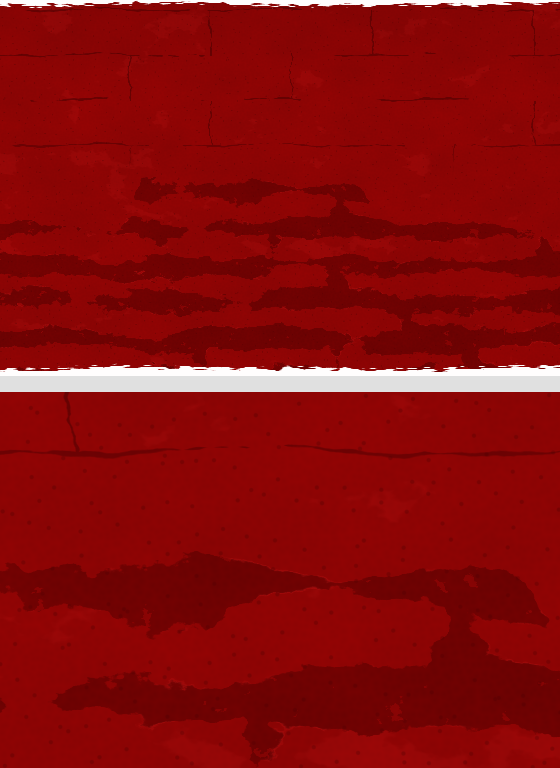
Top: the whole. Bottom: its middle third, enlarged.
Write a Shadertoy shader that draws this texture.

```glsl
const vec3 WALL_RED = vec3(0.558, 0.016, 0.016);
const vec3 PEEL_RED = vec3(0.438, 0.008, 0.008);
const vec3 CRACK_RED = vec3(0.30, 0.0, 0.005);
const vec3 PAPER = vec3(1.0, 0.992, 0.992);

vec2 hash2(vec2 p) {
    vec3 q = fract(p.xyx * vec3(0.1031, 0.1030, 0.0973));
    q += dot(q, q.yzx + 33.33);
    return fract((q.xx + q.yz) * q.zy);
}

// Distance to the nearest scattered point
float cells(vec2 p) {
    vec2 id = floor(p), f = fract(p);
    float nearest = 4.0;
    for (int y = -1; y <= 1; y++)
    for (int x = -1; x <= 1; x++) {
        vec2 o = vec2(x, y);
        vec2 d = o + hash2(id + o + 40.0) - f;
        nearest = min(nearest, dot(d, d));
    }
    return sqrt(nearest);
}

// Cellular octaves, centred near zero
float layeredCells(vec2 p) {
    float sum = 0.0, amp = 0.5;
    for (int i = 0; i < 5; i++) {
        sum += amp * (cells(p) - 0.48);
        p = p * 2.07 + vec2(5.3, 9.1);
        amp *= 0.55;
    }
    return sum;
}

float waves(float x, float seed) {
    float sum = 0.0, amp = 0.5;
    for (int i = 0; i < 5; i++) {
        sum += amp * sin(x + seed);
        x *= 1.93;
        seed = seed * 1.7 + 2.1;
        amp *= 0.6;
    }
    return sum;
}

// Staggered bricks: x = bed line distance, y = joint distance, z = joint id hash
vec3 brickLines(vec2 p, vec2 size) {
    float row = floor(p.y / size.y);
    float column = p.x / size.x + 0.5 * mod(row, 2.0);
    float bed = abs(fract(p.y / size.y + 0.5) - 0.5) * size.y;
    float joint = abs(fract(column) - 0.5) * size.x;
    return vec3(bed, joint, hash2(vec2(floor(column), row) + 7.0).x);
}

// Signed depth inside the peeled paint, positive where bare
float peelDepth(vec2 p) {
    vec2 q = p + 0.010 * vec2(waves(p.y * 30.0, 1.0), waves(p.x * 9.0, 4.0));
    vec3 lines = brickLines(q, vec2(0.36, 0.098));
    float joint = lines.y + 0.008 + 0.1 * step(lines.z, 0.4);
    float width = 0.027 + 0.105 * layeredCells(p * vec2(4.0, 8.0) + 3.0);
    width += 0.022 * layeredCells(p * vec2(28.0, 38.0));
    float hump = smoothstep(0.30, 0.40, p.x) * (1.0 - smoothstep(0.92, 1.04, p.x));
    float limit = 0.415 + 0.125 * hump + 0.02 * waves(p.x * 11.0, 2.0);
    width -= 0.11 * smoothstep(limit - 0.03, limit + 0.04, p.y);
    return width - min(lines.x, joint);
}

// Thin broken cracks along the masonry of the upper wall
float cracks(vec2 p) {
    vec2 q = p + 0.006 * vec2(waves(p.y * 45.0, 3.0), waves(p.x * 14.0, 1.0));
    vec3 lines = brickLines(q - vec2(0.13, 0.014), vec2(0.43, 0.12));
    float joint = lines.y + 0.02 * step(lines.z, 0.5);
    float thickness = 0.0011 + 0.006 * layeredCells(p * vec2(16.0, 30.0));
    float bed = lines.x + 0.008 * smoothstep(-0.02, 0.08, layeredCells(p * vec2(3.0, 7.0) + 8.0));
    float line = 1.0 - smoothstep(0.0, 0.0018, min(bed, joint) - thickness);
    return line * smoothstep(0.52, 0.64, p.y);
}

// Torn brush edge: margin is the depth inward from the canvas border
float tornEdge(vec2 p, float margin, float depth, float seed) {
    float edge = depth + 0.006 * waves(p.x * 6.0, seed) + 0.002 * waves(p.x * 70.0, seed);
    float bristles = cells(p * vec2(22.0, 190.0) + seed) - 0.48;
    return 1.0 - smoothstep(-0.0015, 0.0015, margin - edge + 0.016 * bristles);
}

void mainImage(out vec4 fragColor, in vec2 fragCoord) {
    vec2 p = fragCoord / iResolution.y;

    // Painted wall with faint mottling and a few paler stains
    float mottle = layeredCells(p * vec2(5.0, 7.0) + 17.0);
    float grain = cells(p * 150.0) - 0.48;
    vec3 color = WALL_RED * (1.0 + 0.11 * mottle + 0.04 * grain);
    float stain = smoothstep(0.10, 0.16, layeredCells(p * vec2(6.0, 9.0) + 31.0));
    color += vec3(0.035, 0.012, 0.012) * stain;
    color *= 1.0 - 0.05 * smoothstep(0.75, 1.0, p.y);
    color = mix(color, CRACK_RED, 0.6 * cracks(p));

    // Bare patches, lighter flecks and raised rims
    float depth = peelDepth(p);
    float fleck = smoothstep(0.17, 0.20, layeredCells(p * vec2(26.0, 34.0) + 11.0));
    float bare = smoothstep(-0.0012, 0.0012, depth) * (1.0 - 0.8 * fleck);
    vec3 peel = PEEL_RED * (1.0 + 0.14 * mottle + 0.06 * grain);
    color = mix(color, peel, bare);
    float rim = exp(-pow(depth / 0.0016, 2.0)) * smoothstep(0.0, 0.12, layeredCells(p * 14.0));
    color += vec3(0.09, 0.025, 0.025) * rim;

    // Fine dark pits
    float pit = 1.0 - smoothstep(0.04, 0.10, cells(p * 38.0));
    color = mix(color, CRACK_RED, 0.3 * pit);

    // Ragged paper borders
    float top = tornEdge(p, 1.0 - p.y, 0.011, 2.0);
    float bottom = tornEdge(p, p.y, 0.020, 5.0);
    color = mix(color, PAPER, max(top, bottom));
    fragColor = vec4(color, 1.0);
}
```
